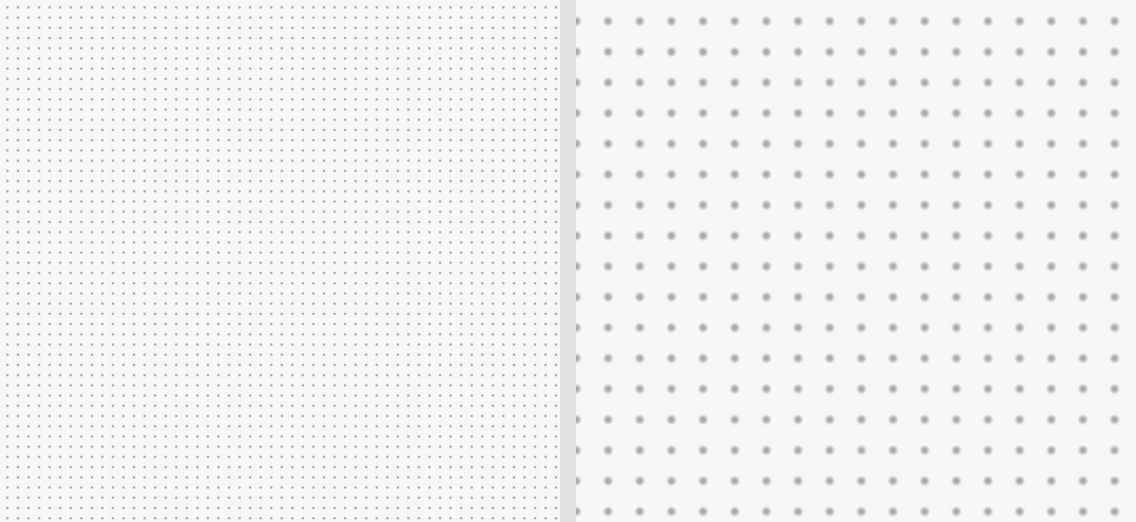
Left, the full canvas; right, a detail of the centre.
Give the GLSL for this pattern, as a Shadertoy shader.

```glsl
// Dot-grid paper: small soft grey dots in even rows on an off-white sheet.
// The sheet is split into cells with fract, and each cell holds one round dot
// drawn from its distance to the cell centre, in units of the canvas width.

// Coverage of a soft-edged disc at the given distance from its centre.
float softDot(float dist, float radius, float blur) {
    return 1.0 - smoothstep(radius - blur, radius + blur, dist);
}

void mainImage(out vec4 fragColor, in vec2 fragCoord) {
    // Sheet position, 0 to 1, measured from the top left corner
    vec2 sheet = fragCoord / iResolution.xy;
    sheet.y = 1.0 - sheet.y;

    // Cells across and down, shifted so the first dot sits inside the margin
    vec2 cellCount = vec2(53.07, 51.1);
    vec2 firstDot = vec2(0.705, 0.725);
    vec2 cell = fract(sheet * cellCount - firstDot + 0.5) - 0.5;

    // Offset from the dot centre, scaled back to canvas widths
    vec2 offset = cell / cellCount * iResolution.xy / iResolution.x;

    // The edge is never sharper than one pixel
    float blur = max(0.0016, 0.7 / iResolution.x);
    float ink = softDot(length(offset), 0.00215, blur);

    vec3 paper = vec3(0.97);
    vec3 grey = vec3(0.66);
    fragColor = vec4(mix(paper, grey, ink), 1.0);
}
```
